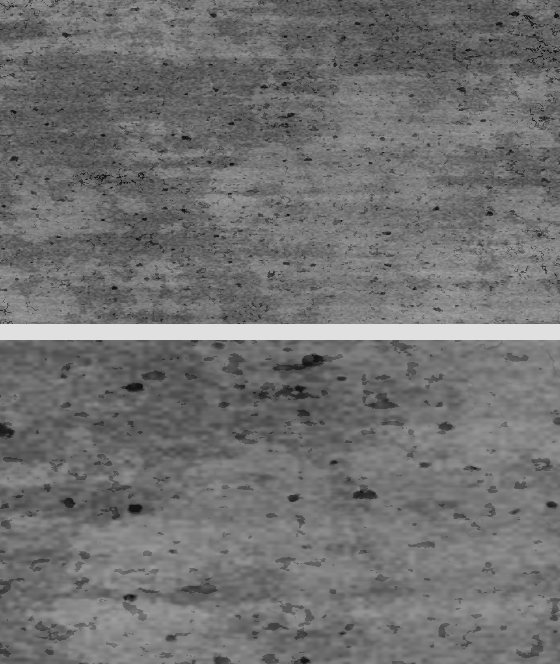
Top: the whole. Bottom: its middle third, enlarged.
A Shadertoy shader for this texture:

```glsl
const float BASE_GRAY = 0.437;
const float CLOUD_CONTRAST = 0.24;
const float STREAK_CONTRAST = 0.17;
const float PATCH_CONTRAST = 0.075;
const float GRAIN_CONTRAST = 0.17;
const float SPECK_DEPTH = 0.14;
const float CRACK_DEPTH = 0.24;
const float PIT_DEPTH = 0.27;
const vec2 CLOUD_SCALE = vec2(2.2, 4.2);
const vec2 STREAK_SCALE = vec2(2.0, 38.0);
const vec2 PATCH_SCALE = vec2(11.0, 17.0);
const vec2 GRAIN_SCALE = vec2(150.0, 240.0);
const vec2 SPECK_SCALE = vec2(62.0, 105.0);
const vec2 CRACK_SCALE = vec2(26.0, 36.0);

float hash(vec2 p) {
    vec3 q = fract(vec3(p.xyx) * 0.1031);
    q += dot(q, q.yzx + 33.33);
    return fract((q.x + q.y) * q.z);
}

float noise(vec2 p) {
    vec2 cell = floor(p);
    vec2 f = fract(p);
    f = f * f * (3.0 - 2.0 * f);
    float low = mix(hash(cell), hash(cell + vec2(1.0, 0.0)), f.x);
    float high = mix(hash(cell + vec2(0.0, 1.0)), hash(cell + 1.0), f.x);
    return mix(low, high, f.y);
}

// Normalised fractal noise; gain sets how ragged it is
float fbm(vec2 p, float gain) {
    float sum = 0.0, total = 0.0, amplitude = 1.0;
    for (int i = 0; i < 5; i++) {
        sum += amplitude * noise(p);
        total += amplitude;
        amplitude *= gain;
        p = p * 2.03 + vec2(17.3, 9.1);
    }
    return sum / total;
}

// Ragged flat holes, at most one per grid cell
float pits(vec2 p, float cells, float chance, float blur) {
    vec2 g = p * cells;
    vec2 id = floor(g);
    vec2 center = 0.35 + 0.3 * vec2(hash(id + 3.7), hash(id + 8.2));
    vec2 offset = (fract(g) - center) * vec2(0.75, 1.5);
    float ragged = fbm(p * vec2(60.0, 85.0), 0.6) - 0.5;
    float radius = mix(0.04, 0.13, pow(hash(id + 21.4), 2.0));
    float dist = length(offset) - radius + ragged * 0.32;
    float present = step(hash(id + 40.6), chance);
    float inside = 1.0 - smoothstep(0.2, 0.24, length(offset));
    return present * inside * (1.0 - smoothstep(-blur, blur, dist / cells));
}

void mainImage(out vec4 fragColor, in vec2 fragCoord) {
    vec2 p = fragCoord / iResolution.y;
    float across = fragCoord.x / iResolution.x;
    float blur = max(0.0025, 0.7 / iResolution.y);

    // Worn plaster at the sides, smoother and darker right of centre
    float cloud = fbm(p * CLOUD_SCALE + 5.3, 0.5) - 0.5;
    float smoothBand = smoothstep(0.42, 0.62, across + 0.4 * cloud)
                     * (1.0 - smoothstep(0.78, 0.88, across + 0.3 * cloud));
    float worn = 1.0 - 0.7 * smoothBand;
    float gray = BASE_GRAY + CLOUD_CONTRAST * cloud + 0.02 * (worn - 0.7);

    // Horizontal trowel streaks
    vec2 bend = vec2(0.0, 0.012 * noise(p * 5.0));
    float streak = fbm((p + bend) * STREAK_SCALE, 0.6) - 0.5;
    gray += STREAK_CONTRAST * streak;

    // Flaked light patches with ragged edges
    float flake = fbm(p * PATCH_SCALE + 31.0, 0.72) + 0.55 * cloud + 0.25 * streak;
    float patchMask = smoothstep(0.45, 0.57, flake);
    gray += PATCH_CONTRAST * (patchMask - 0.5) * (0.45 + 0.75 * worn);

    // Fine sandy grain, drawn out sideways
    float grain = noise(p * GRAIN_SCALE) - 0.5;
    float fiber = noise(p * vec2(75.0, 210.0) + 60.0) - 0.5;
    gray += GRAIN_CONTRAST * (0.7 * grain + 0.4 * fiber) * (1.1 - 0.3 * patchMask);

    // Small dark specks gathered in loose areas
    float gather = noise(p * vec2(5.0, 8.0) + 13.0);
    float speck = fbm(p * SPECK_SCALE + 70.0, 0.5);
    float speckEdge = 0.74 - 0.1 * gather;
    gray -= SPECK_DEPTH * smoothstep(speckEdge, speckEdge + 0.05, speck);

    // Broken crack clusters
    float cluster = smoothstep(0.56, 0.7, fbm(p * vec2(3.6, 4.6) + 24.0, 0.5));
    float ridge = abs(fbm(p * CRACK_SCALE + 90.0, 0.55) - 0.5);
    float crack = 1.0 - smoothstep(0.012, 0.035, ridge);
    float broken = smoothstep(0.42, 0.6, noise(p * vec2(34.0, 48.0) + 4.0));
    gray -= CRACK_DEPTH * crack * broken * cluster * worn;

    // Many little pits and a few large hollows
    float holes = pits(p, 13.0, 0.3, blur);
    holes = max(holes, pits(p + 7.4, 23.0, 0.16, blur));
    holes = max(holes, pits(p + 2.6, 4.5, 0.16, blur));
    gray -= PIT_DEPTH * holes * (0.75 + 0.4 * noise(p * 90.0));

    fragColor = vec4(vec3(clamp(gray, 0.08, 0.68)), 1.0);
}
```
